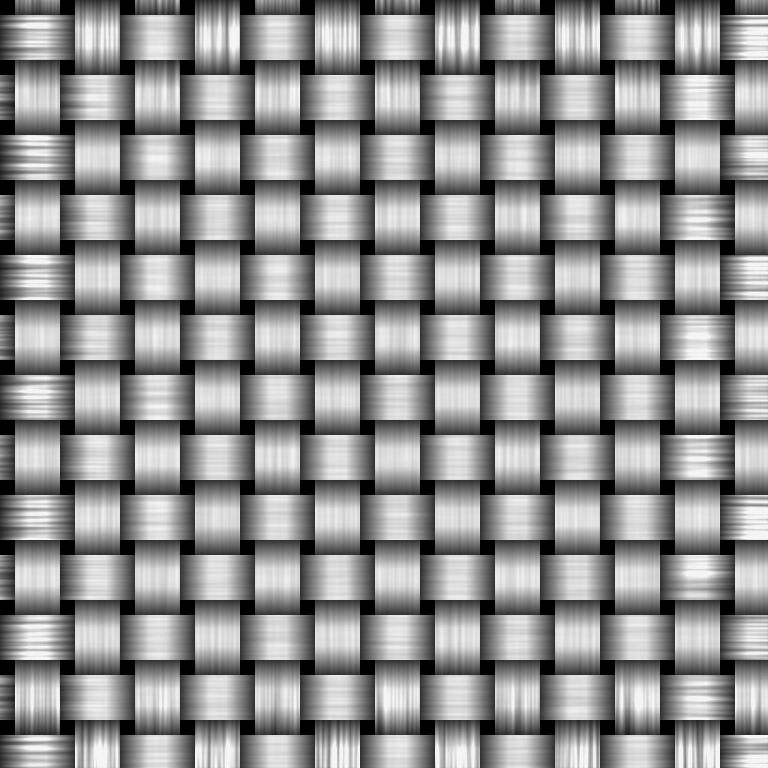
Reproduce this pattern procedurally as a Shadertoy shader.

```glsl
// Basket weave of brushed metal strips over black: 12.8 cells across and down.
// Each visible strip is a box shaded dark to light along its length, with
// stretched gradient noise as brush marks that coarsen toward the canvas border.

vec2 gradientAt(vec2 cell) {
    vec3 h = fract(vec3(cell.xyx) * vec3(0.1031, 0.1030, 0.0973));
    h += dot(h, h.yzx + 33.33);
    float angle = 6.2832 * fract((h.x + h.y) * h.z);
    return vec2(cos(angle), sin(angle));
}

float gradientNoise(vec2 p) {
    vec2 i = floor(p), f = fract(p);
    vec2 w = f * f * f * (f * (f * 6.0 - 15.0) + 10.0);
    float a = dot(gradientAt(i), f);
    float b = dot(gradientAt(i + vec2(1, 0)), f - vec2(1, 0));
    float c = dot(gradientAt(i + vec2(0, 1)), f - vec2(0, 1));
    float d = dot(gradientAt(i + vec2(1, 1)), f - vec2(1, 1));
    return mix(mix(a, b, w.x), mix(c, d, w.x), w.y);
}

// Brush marks run along p.x and vary quickly across p.y
float brushMarks(vec2 p) {
    return 1.3 * gradientNoise(p * vec2(0.45, 17.0) + 41.3)
         + 0.9 * gradientNoise(p * vec2(0.3, 7.3) + 97.7);
}

// One family of strips: p.x is along the strip, p.y across it.
// Returns brightness already multiplied by coverage.
float strips(vec2 p, float phase, float border, float pixel) {
    float lane = floor(p.y - 0.125);
    float across = fract(p.y - 0.125) - 0.5;
    float along = mod(p.x + lane + phase + 0.375, 2.0) - 1.0;

    float edge = max(abs(along) - 0.625, abs(across) - 0.375);
    float coverage = clamp(0.5 - edge / pixel, 0.0, 1.0);

    // Rounded look: dark where the strip dives under, pale on the crown
    float rise = max(1.0 - abs(along) / 0.625, 0.0);
    float shade = min(0.19 + 0.87 * rise, 0.80 + 0.075 * rise);

    float wear = 0.09 + 0.38 * (1.0 - smoothstep(0.01, 0.17, border));
    shade *= 1.0 + wear * brushMarks(p + phase * 57.0);
    shade += 0.025 * gradientNoise(p.yx * vec2(0.8, 9.0) + 13.7) * rise;
    return coverage * clamp(shade, 0.0, 0.96);
}

void mainImage(out vec4 fragColor, in vec2 fragCoord) {
    vec2 uv = fragCoord / iResolution.xy;
    vec2 border = min(uv, 1.0 - uv);
    float pixel = 12.8 / iResolution.y;
    vec2 weave = vec2(fragCoord.x, iResolution.y - fragCoord.y) * pixel;

    // The two families interlock, leaving black squares at the gaps
    float metal = strips(weave, 0.0, border.x, pixel)
                + strips(weave.yx, 1.0, border.y, pixel);
    fragColor = vec4(vec3(metal), 1.0);
}
```
